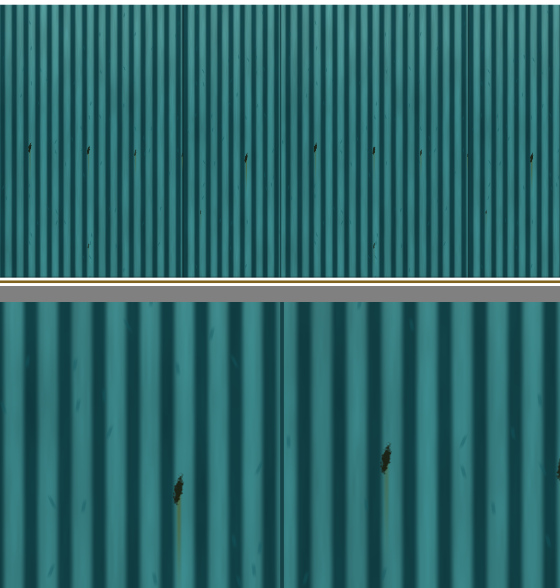
Top: the whole. Bottom: its middle third, enlarged.
Reproduce this texture procedurally as a Shadertoy shader.

```glsl
// Weathered teal corrugated metal sheet with overlaps, rust marks and a brown base rail.

const vec2 CANVAS = vec2(1.0, 0.5117);      // width is one unit
const float TILE = 0.5098;                  // width of one repeating section
const float SEAM = 0.3262;                  // position of the main seam
const float OVERLAP = 0.1745;               // second joint, from the seam
const float SHEET_LOW = 0.0150, SHEET_HIGH = 0.5033;

const vec3 VALLEY = vec3(0.062, 0.245, 0.265);
const vec3 RIDGE = vec3(0.205, 0.475, 0.485);
const vec3 SHEEN = vec3(0.34, 0.58, 0.575);
const vec3 RUST = vec3(0.10, 0.11, 0.055);
const vec3 STAIN = vec3(0.30, 0.41, 0.25);
const vec3 RAIL = vec3(0.50, 0.39, 0.12);

float hash(vec2 p) {
    vec3 q = fract(vec3(p.xyx) * 0.1031);
    q += dot(q, q.yzx + 33.33);
    return fract((q.x + q.y) * q.z);
}

float noise(vec2 p) {
    vec2 i = floor(p), f = fract(p);
    f = f * f * (3.0 - 2.0 * f);
    return mix(mix(hash(i), hash(i + vec2(1, 0)), f.x),
               mix(hash(i + vec2(0, 1)), hash(i + vec2(1, 1)), f.x), f.y);
}

// Soft-edged interval from a to b
float band(float x, float a, float b, float soft) {
    return smoothstep(a - soft, a + soft, x) * (1.0 - smoothstep(b - soft, b + soft, x));
}

// Ridge number at u; the pitch changes at the second joint
float ridgePhase(float u) {
    float d = u - 0.1777;
    return 8.0 + d / (d < 0.0 ? 0.0203 : 0.02092);
}

// Position of a mark relative to the left flank of a ridge
vec2 markOffset(float phase, float y, float ridge, float height) {
    return vec2((phase - ridge + 0.17) * 0.0207, y - height);
}

// Ragged dark chip with a stain running down from it
vec3 addRust(vec3 color, vec2 d, float size, float streak) {
    float ragged = noise(d * 900.0 + size * 17.0) - 0.5;
    vec2 q = vec2(d.x - d.y * 0.18, d.y) / (size * vec2(0.0026, 0.0084));
    float chip = 1.0 - smoothstep(0.55, 1.15, length(q) + ragged * 0.5);
    float run = band(d.x, -0.0008, 0.0014, 0.0011)
              * smoothstep(-0.066 * size, -0.008, d.y) * (1.0 - smoothstep(-0.004, 0.0, d.y));
    color = mix(color, STAIN, run * streak);
    return mix(color, RUST, chip * min(size, 1.0) * 0.92);
}

// Sparse short scuffs, one possible per cell
float scuffs(vec2 p) {
    vec2 cell = floor(p * vec2(65.0, 48.0));
    vec2 f = fract(p * vec2(65.0, 48.0)) - 0.5;
    float seed = hash(cell + 7.0);
    f -= 0.45 * (vec2(hash(cell + 19.0), hash(cell + 41.0)) - 0.5);
    f.x += f.y * (seed * 8.0 - 7.3);
    return step(0.84, seed) * (1.0 - smoothstep(0.03, 0.11, abs(f.x)))
         * (1.0 - smoothstep(0.05, 0.26, abs(f.y)));
}

vec3 corrugatedSheet(vec2 p, float px) {
    float u = mod(p.x - SEAM, TILE);
    float phase = ridgePhase(u);
    float number = floor(phase + 0.5);
    float across = phase - number;
    float top = smoothstep(0.27, 0.51, p.y);

    // Ridge profile and light from above
    float lit = 1.0 - smoothstep(0.18, 0.40, abs(across));
    vec3 face = mix(RIDGE, SHEEN, top * 0.62);
    face *= 0.97 + 0.06 * hash(vec2(number, 3.0));
    face *= 1.0 + 0.07 * band(across, -0.12, 0.12, 0.12);
    vec3 color = mix(VALLEY * (1.0 + 0.12 * top), face, lit);

    // Faded patches, vertical grain and scuffs
    color *= 0.95 + 0.10 * noise(vec2(u * 110.0, p.y * 18.0));
    color *= 0.975 + 0.05 * noise(vec2(u * 500.0, p.y * 60.0));
    color = mix(color, vec3(0.07, 0.35, 0.38), 0.42 * scuffs(vec2(u, p.y)));

    // Sheet joints
    float seam = band(u, 0.0, 0.0020, px) + band(u, TILE - 0.0007, TILE + 0.01, px);
    color = mix(color, VALLEY * 0.65, min(seam, 1.0) * 0.85);
    color = mix(color, RIDGE * 0.85, 0.45 * band(u, OVERLAP - 0.0022, OVERLAP - 0.0010, px));
    color = mix(color, VALLEY * 0.85, 0.8 * band(u, OVERLAP - 0.0006, OVERLAP + 0.0016, px));

    // Row of fixings, gently sloping across each section
    for (int i = 0; i < 5; i++) {
        float k = float(i);
        float ridge = round(5.0 + 6.2 * k - 0.36 * k * k);
        float height = 0.2474 - 0.0046 * mod(k + 4.0, 5.0);
        float size = 1.05 - 0.22 * max(k - 1.5, 0.0);
        color = addRust(color, markOffset(phase, p.y, ridge, height), size, k == 0.0 ? 0.85 : 0.5);
    }
    // Smaller chips lower down
    for (int j = 0; j < 2; j++) {
        float k = float(j);
        vec2 d = markOffset(phase, p.y, 1.0 + 15.0 * k, 0.1315 - 0.06 * k);
        color = addRust(color, d, 0.55 + 0.1 * k, 0.2);
    }
    return color * (1.0 - 0.3 * (1.0 - smoothstep(SHEET_LOW, SHEET_LOW + 0.004, p.y)));
}

void mainImage(out vec4 fragColor, in vec2 fragCoord) {
    vec2 p = fragCoord / iResolution.xy * CANVAS;
    float px = 0.6 / iResolution.x;
    vec3 color = mix(vec3(1.0), RAIL, band(p.y, 0.0053, 0.0099, px));
    color = mix(color, corrugatedSheet(p, px), band(p.y, SHEET_LOW, SHEET_HIGH, px));
    fragColor = vec4(color, 1.0);
}
```
